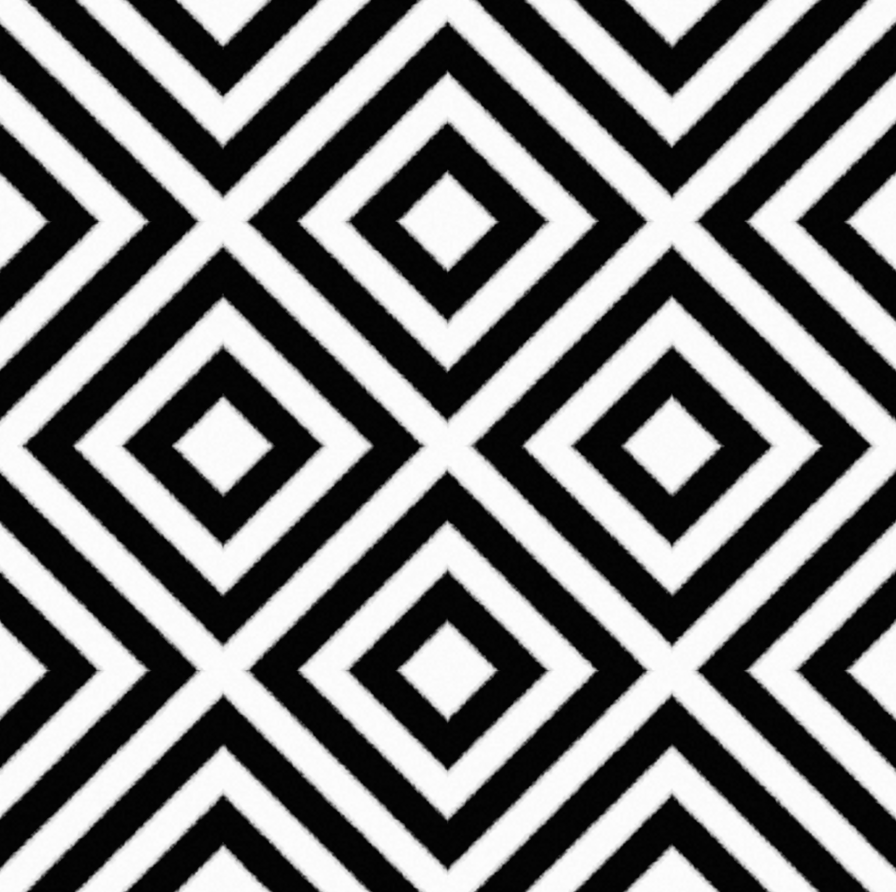
Write a WebGL 1 fragment shader that draws this pattern.

```glsl
precision highp float;
// Concentric black and white diamonds, two repeats across and two down, staggered.
// The plane is turned to diagonal axes, cut into unit cells, and each cell is ringed
// by its distance from the middle; soft edges and faint grain give a printed look.

uniform vec2 u_resolution;

#define PERIOD 0.5033        // repeat size, in canvas heights
#define CROSSING vec2(0.4995, 0.5) // where four diamonds meet, as canvas share
#define BANDS 4.5            // bands from a diamond's middle to its border
#define EDGE 0.075           // half width of the soft edge, in bands
#define HALO 0.18            // reach of the pale halo into the white, in bands
#define BLACK 0.015
#define HALO_TONE 0.86
#define WHITE 0.985
#define GRAIN_CELLS 340.0    // grain cells per canvas height
#define GRAIN 0.016
#define ROUGHNESS 0.045      // edge wobble, in bands

float hash(vec2 p) {
  vec3 q = fract(vec3(p.xyx) * 0.1031);
  q += dot(q, q.yzx + 33.33);
  return fract((q.x + q.y) * q.z);
}

float valueNoise(vec2 p) {
  vec2 cell = floor(p);
  vec2 f = fract(p);
  f = f * f * (3.0 - 2.0 * f);
  float low = mix(hash(cell), hash(cell + vec2(1.0, 0.0)), f.x);
  float high = mix(hash(cell + vec2(0.0, 1.0)), hash(cell + vec2(1.0, 1.0)), f.x);
  return mix(low, high, f.y);
}

// Signed distance to the nearest band edge, in bands: positive in white
float bandDistance(vec2 p) {
  vec2 diagonal = vec2(p.x + p.y, p.x - p.y) / PERIOD;
  vec2 fromMiddle = abs(fract(diagonal) - 0.5);
  float ring = 2.0 * BANDS * max(fromMiddle.x, fromMiddle.y);
  ring = max(ring, 0.5); // keeps the middle solid white
  return 0.5 - abs(mod(ring + 0.5, 2.0) - 1.0);
}

void main() {
  vec2 p = (gl_FragCoord.xy - CROSSING * u_resolution) / u_resolution.y;
  float grain = valueNoise(gl_FragCoord.xy / u_resolution.y * GRAIN_CELLS) - 0.5;

  // Bands with a slightly rough edge, never sharper than a pixel
  float d = bandDistance(p) + ROUGHNESS * grain;
  float pixel = 2.0 * BANDS / (PERIOD * u_resolution.y);
  float soft = max(EDGE, pixel);

  // Dark to halo, then halo to clean white
  float tone = mix(BLACK, HALO_TONE, smoothstep(-soft, soft, d));
  tone = mix(tone, WHITE, smoothstep(0.7 * soft, max(HALO, 2.0 * soft), d));
  tone += GRAIN * grain;

  gl_FragColor = vec4(vec3(clamp(tone, 0.0, 1.0)), 1.0);
}
```
